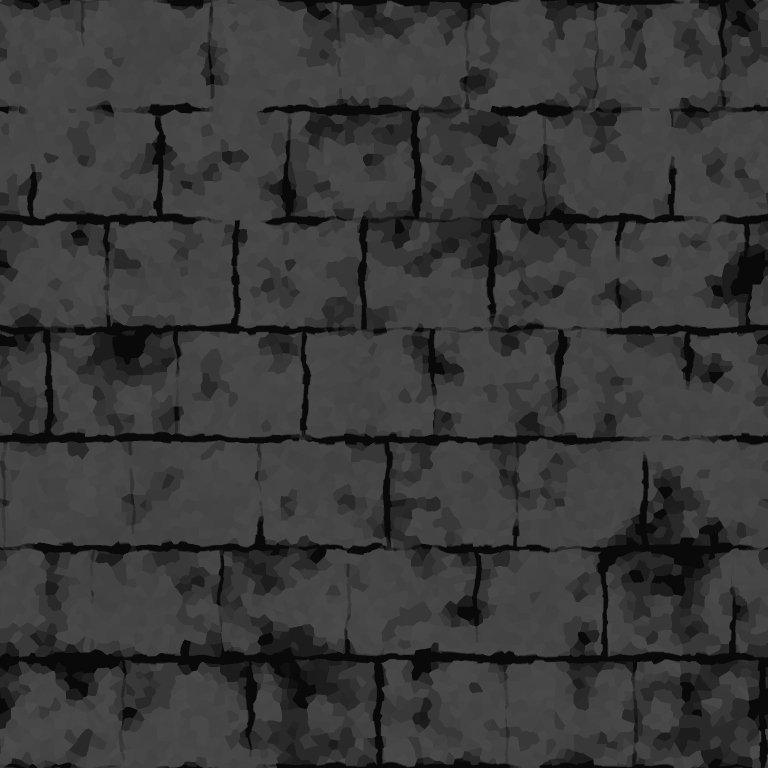
Give the GLSL for this texture, as a Shadertoy shader.

```glsl
#define COURSES 7.0
#define BRICKS 6.0
#define CHIPS 80.0
#define JOINT_WIDTH vec2(0.0055, 0.0065)
#define WOBBLE 0.007
#define JOINT_DIRT 0.11
#define STONE vec3(0.272)
#define DUST vec3(0.22)
#define GRIME vec3(0.16)
#define SOOT vec3(0.11)
#define GAP vec3(0.035)

// Shift of the upright joints in each course, bottom to top, in bricks
const float SHIFT[7] = float[7](0.96, 0.72, 0.03, 0.38, 0.84, 0.25, 0.65);

float hash(vec2 p) {
    return fract(sin(dot(p, vec2(127.1, 311.7))) * 43758.5453);
}

// Value noise that wraps after one canvas
float noise(vec2 uv, float period) {
    vec2 p = uv * period;
    vec2 i = floor(p) + 0.5;
    vec2 f = fract(p);
    f = f * f * (3.0 - 2.0 * f);
    float a = hash(mod(i, period) + period);
    float b = hash(mod(i + vec2(1, 0), period) + period);
    float c = hash(mod(i + vec2(0, 1), period) + period);
    float d = hash(mod(i + vec2(1, 1), period) + period);
    return mix(mix(a, b, f.x), mix(c, d, f.x), f.y);
}

// Centre of the nearest chip of stone (xy) and its random value (z)
vec3 nearestChip(vec2 uv) {
    vec2 p = uv * CHIPS;
    vec2 base = floor(p);
    vec3 chip = vec3(0);
    float best = 9.0;
    for (int y = -1; y <= 1; y++)
    for (int x = -1; x <= 1; x++) {
        vec2 cell = base + vec2(x, y);
        vec2 id = mod(cell + 0.5, CHIPS);
        vec2 centre = cell + vec2(hash(id), hash(id + 91.3));
        float d = distance(p, centre);
        if (d < best) {
            best = d;
            chip = vec3(centre / CHIPS, hash(id + 37.9));
        }
    }
    return chip;
}

// Distance to the upright (x) and level (y) joints
vec2 jointDistance(vec2 uv) {
    float y = uv.y * COURSES;
    int course = int(mod(floor(y) + 0.5, COURSES));
    float x = uv.x * BRICKS - SHIFT[course];
    return abs(vec2(x, y) - floor(vec2(x, y) + 0.5)) / vec2(BRICKS, COURSES);
}

vec3 wall(vec2 uv) {
    // Uneven outlines
    vec2 bend = vec2(noise(uv, 45.0), noise(uv, 53.0)) - 0.5;
    vec2 p = uv + WOBBLE * bend;
    vec3 chip = nearestChip(p);
    vec2 c = chip.xy;

    // Blotches of dirt, flat across each chip and denser beside the joints
    float dirt = 0.48 * noise(c, 29.0) + 0.22 * noise(c, 58.0)
               + 0.24 * noise(c, 7.0) + 0.08 * chip.z;
    vec2 near = jointDistance(c);
    dirt += JOINT_DIRT * exp(-min(near.x, near.y) / 0.014);
    dirt += 0.05 * (fract(c.y * COURSES) - 0.5);

    // Joints, worn away in places
    vec2 wear = vec2(noise(uv, 11.0), noise(uv, 13.0));
    wear = smoothstep(vec2(0.35, 0.2), vec2(0.85, 0.7), wear);
    vec2 width = JOINT_WIDTH * (0.5 + 0.5 * wear) * (0.7 + 0.6 * chip.z);
    vec2 d = jointDistance(mix(p, c, 0.15));
    vec2 joint = (0.1 + 0.4 * wear) * (1.0 - smoothstep(0.4 * width, width, d));
    dirt += max(joint.x, joint.y);

    // Stepped tones
    vec3 col = STONE + 0.025 * (chip.z - 0.5) + 0.02 * (noise(c, 17.0) - 0.5);
    col = mix(col, DUST, smoothstep(0.565, 0.585, dirt));
    col = mix(col, GRIME, smoothstep(0.645, 0.665, dirt));
    col = mix(col, SOOT, smoothstep(0.715, 0.735, dirt));
    return mix(col, GAP, smoothstep(0.78, 0.80, dirt));
}

void mainImage(out vec4 fragColor, in vec2 fragCoord) {
    // Four samples smooth the edges
    vec3 sum = vec3(0);
    for (int i = 0; i < 4; i++) {
        vec2 offset = vec2(i % 2, i / 2) * 0.5 - 0.25;
        sum += wall((fragCoord + offset) / iResolution.xy);
    }
    fragColor = vec4(sum / 4.0, 1.0);
}
```
